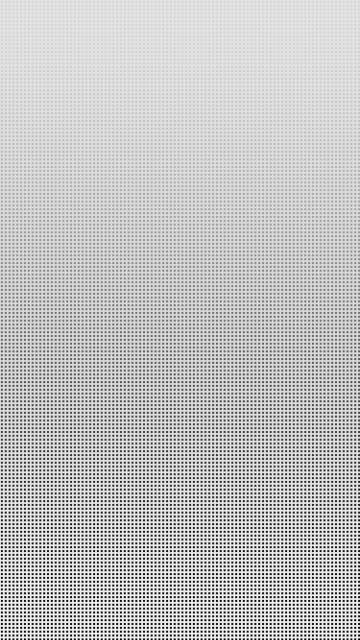
A WebGL 1 fragment shader for this pattern:

```glsl
precision highp float;
// A fine grid of soft square dots on a pale grey sheet.
// The dots fade from near black at the bottom to almost nothing at the top;
// their edges are filtered over one pixel footprint on each axis.

uniform vec2 u_resolution;

// Grey of the sheet: pale at the top, dimmer in the middle, bright at the foot.
float sheetGrey(vec2 uv) {
  float grey = mix(0.94, 0.85, smoothstep(0.0, 0.5, uv.y));
  return mix(grey, 0.89, smoothstep(0.55, 1.0, uv.y));
}

// Share of a pixel covered by the square dot in the middle of a cell.
float dotCoverage(vec2 cell, float halfSize, float pixel) {
  vec2 fromCentre = abs(fract(cell) - 0.5);
  vec2 nearEdge = clamp((halfSize - fromCentre) / pixel + 0.5, 0.0, 1.0);
  vec2 farEdge = clamp((halfSize + fromCentre) / pixel + 0.5, 0.0, 1.0);
  vec2 axisCover = nearEdge + farEdge - 1.0;
  return axisCover.x * axisCover.y;
}

void main() {
  vec2 uv = gl_FragCoord.xy / u_resolution;

  // Square cells counted from the upper left, the last column cut short.
  float pixel = 93.75 / u_resolution.x;
  vec2 fromTopLeft = vec2(gl_FragCoord.x, u_resolution.y - gl_FragCoord.y);
  vec2 cell = fromTopLeft * pixel;

  // Dot ink darkens toward the bottom.
  float depth = smoothstep(0.0, 1.0, 1.0 - uv.y);
  float ink = mix(0.83, 0.03, depth);
  float cover = dotCoverage(cell, 0.26, pixel * 1.1);

  gl_FragColor = vec4(vec3(mix(sheetGrey(uv), ink, cover)), 1.0);
}
```
